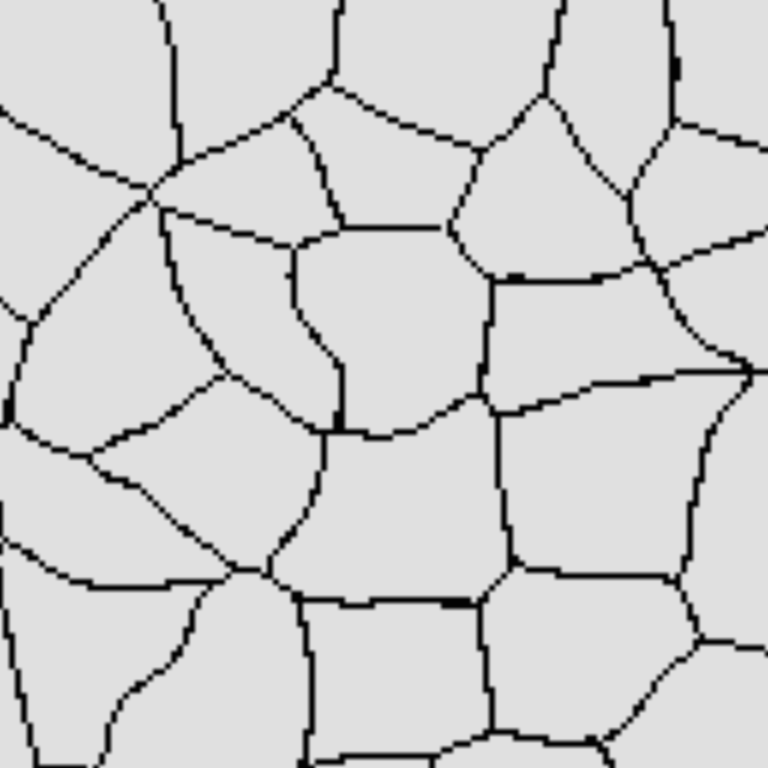
Reproduce this pattern procedurally as a three.js fragment shader.

```glsl
// Pale crazed surface: warped Voronoi cells separated by thin black cracks.
// Cracks are traced one step wide on a coarse lattice, then blended smoothly
// between lattice points, giving soft, slightly stepped lines.
varying vec2 vUv;

const vec3 PLATE_COLOR = vec3(0.878);
const vec3 CRACK_COLOR = vec3(0.012);
const float CELLS = 4.6;      // cells across the canvas
const float LATTICE = 128.0;  // crack tracing steps across the canvas
const float JITTER = 0.84;    // irregularity of the cell sites
const float HALF_WIDTH = 0.56; // crack half width in lattice steps

vec2 hash2(vec2 p) {
  vec3 h = fract(vec3(p.xyx) * vec3(0.1031, 0.1030, 0.0973));
  h += dot(h, h.yzx + 33.33);
  return fract((h.xx + h.yz) * h.zy);
}

vec2 noise2(vec2 p) {
  vec2 i = floor(p);
  vec2 f = fract(p);
  vec2 u = f * f * (3.0 - 2.0 * f);
  vec2 low = mix(hash2(i), hash2(i + vec2(1.0, 0.0)), u.x);
  vec2 high = mix(hash2(i + vec2(0.0, 1.0)), hash2(i + vec2(1.0)), u.x);
  return mix(low, high, u.y) - 0.5;
}

// Canvas position to cell space: broad bends plus small wiggles.
vec2 warp(vec2 p) {
  vec2 q = p * CELLS + 17.0;
  return q + 0.52 * noise2(q * 1.2 + 40.0) + 0.09 * noise2(q * 3.4 + 80.0);
}

vec2 siteOffset(vec2 cell, vec2 q) {
  return cell + 0.5 + JITTER * (hash2(cell) - 0.5) - q;
}

// Nearest cell border: xy is its normal, z the distance to it.
vec3 nearestBorder(vec2 q) {
  vec2 base = floor(q);
  vec2 home = base;
  vec2 nearest = vec2(8.0);
  for (int y = -1; y <= 1; y++) {
    for (int x = -1; x <= 1; x++) {
      vec2 cell = base + vec2(float(x), float(y));
      vec2 site = siteOffset(cell, q);
      if (dot(site, site) < dot(nearest, nearest)) {
        nearest = site;
        home = cell;
      }
    }
  }
  vec3 border = vec3(1.0, 0.0, 8.0);
  for (int y = -2; y <= 2; y++) {
    for (int x = -2; x <= 2; x++) {
      if (x == 0 && y == 0) continue;
      vec2 site = siteOffset(home + vec2(float(x), float(y)), q);
      vec2 normal = normalize(site - nearest);
      float dist = dot(0.5 * (site + nearest), normal);
      if (dist < border.z) border = vec3(normal, dist);
    }
  }
  return border;
}

// 1 where a crack passes through this lattice point, else 0.
float crackAt(vec2 node) {
  vec2 p = node / LATTICE;
  vec2 q = warp(p);
  vec3 border = nearestBorder(q);
  // Distance change per lattice step keeps width even under the warp.
  vec2 stepX = warp(p + vec2(1.0 / LATTICE, 0.0)) - q;
  vec2 stepY = warp(p + vec2(0.0, 1.0 / LATTICE)) - q;
  float change = max(abs(dot(stepX, border.xy)), abs(dot(stepY, border.xy)));
  return 1.0 - step(HALF_WIDTH * change, border.z);
}

// Smooth blend of the four surrounding lattice points.
float crackMask(vec2 p) {
  vec2 g = p * LATTICE;
  vec2 i = floor(g);
  vec2 u = smoothstep(0.0, 1.0, g - i);
  float low = mix(crackAt(i), crackAt(i + vec2(1.0, 0.0)), u.x);
  float high = mix(crackAt(i + vec2(0.0, 1.0)), crackAt(i + vec2(1.0)), u.x);
  return mix(low, high, u.y);
}

void main() {
  gl_FragColor = vec4(mix(PLATE_COLOR, CRACK_COLOR, crackMask(vUv)), 1.0);
}
```
